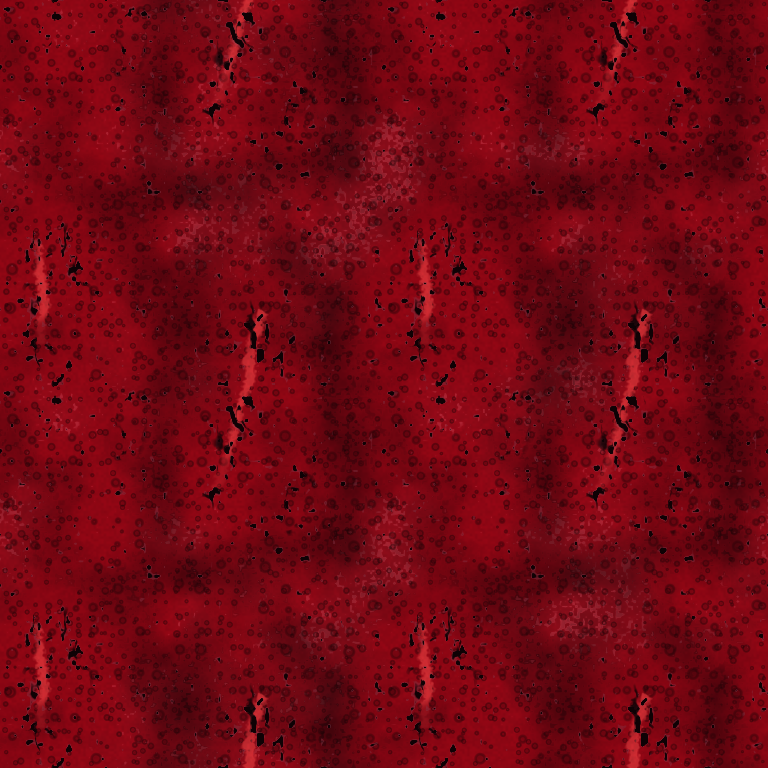
Reproduce this texture procedurally as a three.js fragment shader.

```glsl
// Distressed crimson surface: a two by two repeat of dark clouds, rosy grain,
// coral veins, black pits and small stain rings. All built from wrapping value
// noise, soft blobs and segment distances; a canvas-wide noise varies the repeats.

varying vec2 vUv;

const float REPEATS = 2.0;
const vec3 CRIMSON = vec3(0.555, 0.022, 0.075);
const vec3 MAROON  = vec3(0.205, 0.010, 0.035);
const vec3 ROSE    = vec3(0.740, 0.230, 0.290);
const vec3 CORAL   = vec3(0.830, 0.190, 0.210);
const vec3 MAUVE   = vec3(0.520, 0.220, 0.290);
const vec3 SOOT    = vec3(0.055, 0.008, 0.018);
const float WARP = 0.045;         // raggedness of blobs and veins
const float VEIN_WIDTH = 0.017;
const float CRACK_REACH = 0.045;  // how far pits spread from a vein
const float GRAIN_CELLS = 150.0;
const float PIT_RARE = 0.84;      // noise level for pits away from veins
const float PIT_DENSE = 0.63;     // noise level for pits along veins

float hash(vec2 p) {
  vec3 q = fract(p.xyx * 0.1031);
  q += dot(q, q.yzx + 33.33);
  return fract((q.x + q.y) * q.z);
}

// Value noise that wraps after a whole number of cells.
float noise(vec2 p, vec2 cells, float seed) {
  vec2 x = p * cells, i = floor(x), f = fract(x);
  f = f * f * (3.0 - 2.0 * f);
  vec2 a = floor(mod(i + 0.5, cells)) + seed;
  vec2 b = floor(mod(i + 1.5, cells)) + seed;
  return mix(mix(hash(a), hash(vec2(b.x, a.y)), f.x),
             mix(hash(vec2(a.x, b.y)), hash(b), f.x), f.y);
}

float fbm(vec2 p, vec2 cells, float seed) {
  float sum = 0.0, amp = 0.5;
  for (int i = 0; i < 5; i++) {
    sum += amp * noise(p, cells, seed);
    cells *= 2.0;
    seed += 17.0;
    amp *= 0.5;
  }
  return sum / 0.96875;
}

vec2 wrapped(vec2 d) { return fract(d + 0.5) - 0.5; }

float blob(vec2 p, vec2 center, vec2 size) {
  vec2 d = wrapped(p - center) / size;
  return exp(-dot(d, d));
}

float segment(vec2 p, vec2 a, vec2 b) {
  vec2 h = 0.5 * (b - a), d = wrapped(p - 0.5 * (a + b));
  return length(d - h * clamp(dot(d, h) / dot(h, h), -1.0, 1.0));
}

// Stain rings, one candidate per cell: x is the rim, y the filled disc.
vec2 rings(vec2 p, float cells) {
  vec2 id = floor(p * cells);
  vec2 center = 0.35 + 0.3 * vec2(hash(id + 5.0), hash(id + 71.0));
  float radius = mix(0.09, 0.24, hash(id + 133.0));
  float d = length(fract(p * cells) - center) - radius;
  float present = step(0.58, hash(id + cells));
  return present * vec2(1.0 - smoothstep(0.02, 0.10, abs(d)),
                        1.0 - smoothstep(-0.08, 0.06, d));
}

void main() {
  vec2 p = fract(vUv * REPEATS);
  vec2 q = p + WARP * (vec2(fbm(p, vec2(9.0), 3.0), fbm(p, vec2(9.0), 41.0)) - 0.5);
  float variation = fbm(vUv, vec2(5.0), 210.0) - 0.5;
  float fine = noise(p, vec2(GRAIN_CELLS), 9.0);
  float grain = 0.6 * fine + 0.4 * noise(p, vec2(75.0), 27.0);

  // Dark clouds
  float cloud = blob(q, vec2(0.89, 0.71), vec2(0.08, 0.25))
    + 0.8 * blob(q, vec2(0.45, 0.50), vec2(0.25, 0.06))
    + 0.8 * blob(q, vec2(0.49, 0.17), vec2(0.11, 0.16))
    + 0.8 * blob(q, vec2(0.41, 0.87), vec2(0.08, 0.14))
    + 0.7 * blob(q, vec2(0.77, 0.32), vec2(0.08, 0.10))
    + 0.6 * blob(q, vec2(0.37, 0.33), vec2(0.07, 0.12))
    + 0.6 * blob(q, vec2(0.86, 0.10), vec2(0.05, 0.16));
  float dark = 0.12 + 0.62 * cloud + 1.1 * (fbm(p, vec2(7.0), 88.0) - 0.5) + 0.4 * variation;
  dark = clamp(dark, 0.0, 1.0);
  vec3 color = mix(CRIMSON, MAROON, dark);

  // Rosy grain
  float rosy = blob(q, vec2(0.04, 0.57), vec2(0.08, 0.12))
    + blob(q, vec2(0.47, 0.60), vec2(0.14, 0.06))
    + blob(q, vec2(0.93, 0.44), vec2(0.09, 0.09))
    + blob(q, vec2(0.55, 0.80), vec2(0.07, 0.15))
    + blob(q, vec2(0.15, 0.92), vec2(0.09, 0.08))
    + 0.8 * blob(q, vec2(0.50, 0.40), vec2(0.12, 0.07));
  rosy = clamp(0.7 * rosy + 1.7 * (fbm(p, vec2(6.0), 150.0) - 0.5) + 1.7 * variation, 0.0, 1.0);
  float threshold = mix(0.86, 0.44, rosy);
  float speck = smoothstep(threshold, threshold + 0.16, grain);
  color = mix(color, ROSE, 0.14 * rosy + 0.42 * speck);

  // Stain rings and fine soot in the dark clouds
  for (int i = 0; i < 3; i++) {
    vec2 ring = rings(p, 18.0 + 9.0 * float(i));
    color = mix(color, MAROON * 0.7, 0.36 * ring.x + 0.22 * ring.y);
  }
  color = mix(color, SOOT, 0.6 * dark * smoothstep(0.56, 0.76, grain));

  // Coral veins, then the bare cracks beside them
  float vein = min(segment(q, vec2(0.10, 0.36), vec2(0.11, 0.13)),
    min(segment(q, vec2(0.68, 0.17), vec2(0.64, 0.02)), segment(q, vec2(0.64, 0.02), vec2(0.56, -0.26))));
  float bare = min(min(segment(q, vec2(0.79, 0.74), vec2(0.72, 0.59)), segment(q, vec2(0.34, 0.95), vec2(0.33, 0.84))),
    min(segment(q, vec2(0.16, 0.38), vec2(0.21, 0.24)), segment(q, vec2(0.11, 0.13), vec2(0.14, -0.10))));
  float patchy = smoothstep(0.36, 0.62, noise(p, vec2(14.0, 9.0), 63.0));
  float coral = 1.0 - smoothstep(0.3, 1.1, vein / VEIN_WIDTH + 1.2 * (grain - 0.5));
  color = mix(color, CORAL, coral * mix(0.25, 0.85, patchy));

  // Black pits with pale rims, and broken hairlines
  float reach = min(vein, bare + 0.012) / CRACK_REACH;
  float crack = exp(-reach * reach);
  float pitNoise = 0.6 * noise(p, vec2(56.0, 46.0), 19.0) + 0.4 * noise(p, vec2(98.0, 84.0), 57.0);
  float level = mix(PIT_RARE, PIT_DENSE, crack) - 0.10 * (fbm(p, vec2(8.0), 301.0) - 0.5);
  float pit = smoothstep(level, level + 0.04, pitNoise);
  float rim = smoothstep(level - 0.06, level - 0.01, pitNoise);
  float ridge = abs(noise(q, vec2(26.0, 13.0), 77.0) - 0.5);
  float hairline = (1.0 - smoothstep(0.015, 0.05, ridge)) * smoothstep(0.48, 0.62, pitNoise);
  color = mix(color, MAUVE, 0.40 * rim);
  color = mix(color, SOOT, max(pit, 0.85 * hairline * smoothstep(0.12, 0.6, crack)));

  gl_FragColor = vec4(color * (0.95 + 0.10 * fine), 1.0);
}
```
